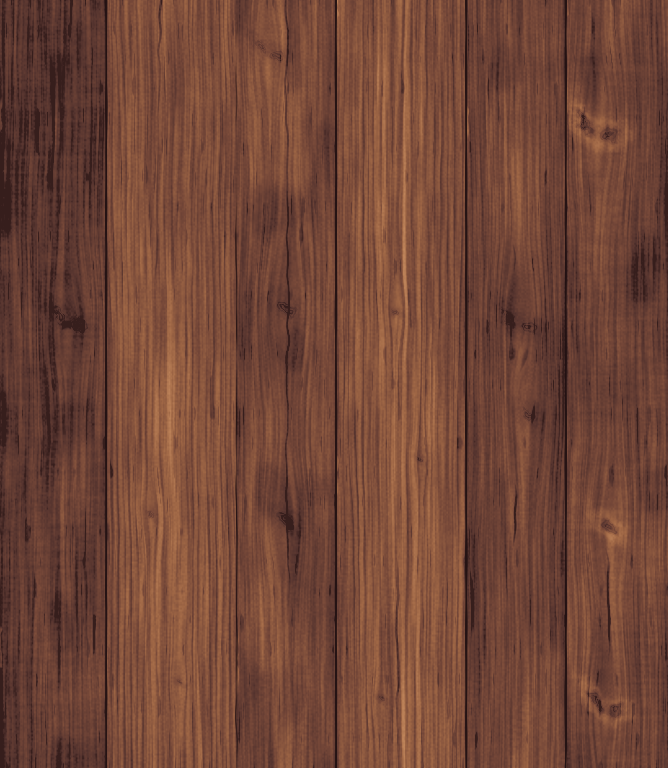
Write a WebGL 1 fragment shader that draws this texture.

```glsl
precision highp float;
// Six upright stained timber planks, two of them wide, split by thin dark seams.
// Each plank sums a scalar tone from ring grain, fibres, knots, cracks and stains,
// and a brown colour ramp turns that tone into the final stain.

uniform vec2 u_resolution;

float hash(vec2 p) {
  return fract(sin(dot(p, vec2(127.1, 311.7))) * 4375.85);
}

float noise(vec2 p) {
  vec2 i = floor(p), f = fract(p);
  f = f * f * (3.0 - 2.0 * f);
  return mix(mix(hash(i), hash(i + vec2(1, 0)), f.x),
             mix(hash(i + vec2(0, 1)), hash(i + vec2(1, 1)), f.x), f.y);
}

float fbm(vec2 p) {
  float sum = 0.0, amp = 0.5;
  for (int i = 0; i < 4; i++) {
    sum += amp * noise(p);
    p = p * 2.03 + 17.3;
    amp *= 0.5;
  }
  return sum / 0.94;
}

// Left edge of plank i; planks 1 and 3 are wider than the rest
float plankEdge(float i) {
  return 0.871 * (0.010 * step(0.5, i) + 0.149 * i + 0.046 * (step(1.5, i) + step(3.5, i)));
}

vec3 woodColour(float t) {
  vec3 c = mix(vec3(0.16, 0.08, 0.08), vec3(0.33, 0.20, 0.18), clamp(t / 0.2, 0.0, 1.0));
  c = mix(c, vec3(0.46, 0.28, 0.22), clamp((t - 0.2) / 0.3, 0.0, 1.0));
  c = mix(c, vec3(0.62, 0.40, 0.27), clamp((t - 0.5) / 0.35, 0.0, 1.0));
  return mix(c, vec3(0.76, 0.53, 0.36), clamp((t - 0.85) / 0.35, 0.0, 1.0));
}

// x: sideways grain bend, y: tone change, from the knots of one plank
vec2 knots(vec2 p, float id, float mid, float halfW, float wide) {
  vec2 result = vec2(0.0);
  for (int k = 0; k < 4; k++) {
    vec2 seed = vec2(id * 7.3 + 1.0, float(k) * 3.7);
    vec2 centre = vec2(mid + halfW * 0.8 * (hash(seed) - 0.5),
                       (float(k) + 0.15 + 0.7 * hash(seed + 3.1)) / 4.0);
    float size = mix(0.013, 0.022, hash(seed + 5.7)) * mix(1.0, 0.4, wide);
    float present = step(0.3, hash(seed + 9.2));
    float paired = step(0.55, hash(seed + 12.4)) * (1.0 - wide);
    vec2 q = p - centre;
    vec2 bulge = q / (size * vec2(1.7, 5.0));
    result.x -= present * 0.75 * q.x * exp(-dot(bulge, bulge));

    // Ragged core with rings, sometimes split into two slanting branches
    vec2 w = q + size * 0.9 * (vec2(fbm(p * 90.0), fbm(p * 90.0 + 31.0)) - 0.5);
    w.y += 0.5 * w.x;
    w.x = mix(w.x, abs(w.x) - 0.8 * size, paired);
    w.y -= 0.5 * paired * w.x;
    float r = length(w * vec2(1.0, 1.35)) / size;
    float core = 1.0 - smoothstep(0.2, 1.0, r);
    float halo = exp(-3.0 * (r - 1.1) * (r - 1.1));
    float flame = exp(-pow(q.x / (size * 0.3), 2.0))
                * smoothstep(0.0, -size, q.y) * smoothstep(-size * 5.0, -size, q.y);
    result.y += present * (core * (0.11 * sin(r * 21.0) - 0.27)
              + halo * mix(-0.08, 0.22, step(4.5, id)) + 0.2 * flame);
  }
  return result;
}

void main() {
  vec2 p = gl_FragCoord.xy / u_resolution * vec2(0.871, 1.0);
  float pixel = 0.871 / u_resolution.x;

  // Plank lookup
  float id = 0.0;
  for (int i = 1; i < 6; i++) id += step(plankEdge(float(i)), p.x);
  float left = plankEdge(id), right = plankEdge(id + 1.0);
  float mid = 0.5 * (left + right), halfW = 0.5 * (right - left);
  float wide = step(abs(abs(id - 2.0) - 1.0), 0.1);
  float rough = 1.0 - step(0.5, id) * step(id, 4.5);
  float third = step(abs(id - 2.0), 0.1);
  float tone = mix(0.32 + 0.15 * step(0.5, id) - 0.06 * step(3.5, id) + 0.02 * step(4.5, id), 0.57, wide);

  // Ring grain, bent around the knots: thin dark lines between light bands
  vec2 knot = knots(p, id, mid, halfW, wide);
  float gx = p.x + knot.x + 0.004 * (noise(vec2(id * 5.0, p.y * 7.0)) - 0.5)
           + 0.0012 * (noise(vec2(p.x * 40.0, p.y * 26.0)) - 0.5);
  float u = (gx - mid) / halfW + 0.3 * (hash(vec2(id, 4.0)) - 0.5);
  float rings = sqrt(u * u + 0.01) * 10.0 + p.y * 3.0 * (hash(vec2(id, 8.0)) - 0.5)
              + 2.0 * noise(vec2(u * 1.5 + id * 9.0, p.y * 2.0))
              + 0.8 * noise(vec2(u * 6.0, p.y * 4.0 + id));
  float band = fract(rings);
  band = smoothstep(0.0, 0.4, band) * (1.0 - smoothstep(0.86, 1.0, band));
  tone += (band - 0.62) * mix(0.10, 0.20, wide) * (1.0 - 0.5 * third)
        * (0.2 + 1.4 * noise(vec2(gx * 45.0, p.y * 4.0)));

  // Crisp fibres, bright streaks along the heart, short thin pores
  tone += 0.08 * (noise(vec2(gx * 95.0, p.y * 2.0 + id * 4.0)) - 0.5);
  tone += 0.16 * (smoothstep(0.15, 0.85, noise(vec2(gx * 260.0, p.y * 5.0 + id))) - 0.5);
  tone += 0.17 * (smoothstep(0.15, 0.85, noise(vec2(gx * 470.0, p.y * 18.0))) - 0.5);
  tone += 0.26 * exp(-4.0 * u * u) * smoothstep(0.62, 0.8, noise(vec2(gx * 150.0, p.y * 2.5)))
        * mix(0.4, 1.0, wide);
  tone -= 0.24 * smoothstep(0.86, 0.94, noise(vec2(gx * 360.0, p.y * 26.0)));

  // Stains, surface grit and saw marks
  tone += 0.13 * (noise(p * vec2(470.0, 400.0)) - 0.5);
  tone += 0.07 * rough * (noise(p * vec2(25.0, 210.0)) - 0.5);
  tone += mix(0.56, 0.30, wide) * (fbm(p * vec2(12.0, 3.6) + id * 11.0) - 0.5);
  tone += 0.16 * (fbm(p * vec2(28.0, 14.0)) - 0.5);
  tone -= 0.17 * (1.0 - wide) * smoothstep(0.62, 0.85, noise(p * vec2(26.0, 11.0) + id * 5.0));
  tone += knot.y + 0.06 * exp(-9.0 * u * u) * step(0.5, id);

  // Hairline cracks, nearly unbroken in the third plank
  float path = mid + halfW * mix(0.5 * hash(vec2(id, 2.0)) - 0.2, 0.05, third)
             + 0.018 * (fbm(vec2(p.y * 5.0, id * 3.0)) - 0.5) + 0.004 * (noise(vec2(p.y * 45.0, id)) - 0.5);
  float along = noise(vec2(p.y * 9.0, id * 6.0 + 0.5));
  float open = mix(smoothstep(0.68, 0.85, along), smoothstep(0.2, 0.3, p.y) * (0.55 + 0.45 * along), third);
  float crackW = 0.0008 * open * open;
  tone -= 0.5 * open * (1.0 - smoothstep(crackW, crackW + 1.2 * pixel, abs(p.x - path)));

  // Shaded edges, pale chips and dark seams
  float edge = min(p.x - left, right - p.x);
  tone -= 0.09 * exp(-edge / 0.007);
  float chip = smoothstep(0.76, 0.82, noise(vec2(p.y * 13.0, id * 8.0 + 2.0)));
  tone += 0.36 * chip * (1.0 - smoothstep(0.001, 0.003, p.x - left + 0.004 * (noise(p * 110.0) - 0.5)));
  float seam = 0.0;
  for (int i = 1; i < 6; i++) {
    float n = float(i), thin = step(abs(n - 2.0), 0.1);
    float d = abs(p.x - plankEdge(n) + mix(0.0004, 0.002, thin) * (noise(vec2(p.y * 30.0, n)) - 0.5));
    float w = mix(0.0007, 0.0002, thin) * (0.5 + noise(vec2(p.y * 22.0, n * 4.0)));
    float worn = mix(0.95, 0.85 * smoothstep(0.1, 0.9, noise(vec2(p.y * 28.0, 7.0))), thin);
    seam = max(seam, worn * (1.0 - smoothstep(w, w + pixel, d)));
  }
  gl_FragColor = vec4(mix(woodColour(max(tone, 0.06)), vec3(0.13, 0.065, 0.07), seam), 1.0);
}
```
